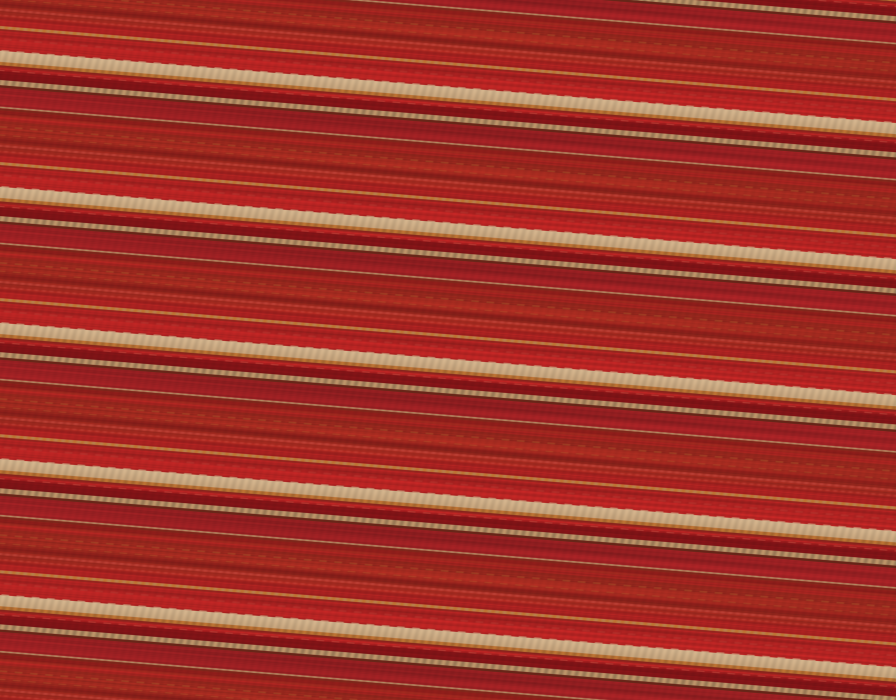
A Shadertoy shader for this pattern:

```glsl
const float TAU = 6.2831853;
const float SLOPE = 0.0807;    // drop of the stripes per unit of width
const float PERIOD = 0.1944;   // height of one repeat

const vec3 RED = vec3(0.69, 0.135, 0.130);
const vec3 CRIMSON = vec3(0.61, 0.125, 0.135);
const vec3 RUST = vec3(0.60, 0.155, 0.115);
const vec3 MAROON = vec3(0.49, 0.075, 0.085);
const vec3 CREAM = vec3(0.81, 0.69, 0.54);
const vec3 TAN = vec3(0.70, 0.55, 0.39);
const vec3 OCHRE = vec3(0.74, 0.45, 0.20);
const vec3 BROWN = vec3(0.38, 0.15, 0.09);
const vec3 ROSE = vec3(0.75, 0.27, 0.23);

vec2 hashGradient(vec2 cell) {
    float h = fract(sin(dot(cell, vec2(127.1, 311.7))) * 43758.55);
    return vec2(cos(h * TAU), sin(h * TAU));
}

// Gradient noise that repeats vertically after a whole number of rows
float gradientNoise(vec2 p, float rows) {
    vec2 i = floor(p);
    vec2 f = p - i;
    vec2 u = f * f * f * (f * (f * 6.0 - 15.0) + 10.0);
    float y0 = mod(i.y, rows);
    float y1 = mod(i.y + 1.0, rows);
    float a = dot(hashGradient(vec2(i.x, y0)), f);
    float b = dot(hashGradient(vec2(i.x + 1.0, y0)), f - vec2(1.0, 0.0));
    float c = dot(hashGradient(vec2(i.x, y1)), f - vec2(0.0, 1.0));
    float d = dot(hashGradient(vec2(i.x + 1.0, y1)), f - 1.0);
    return mix(mix(a, b, u.x), mix(c, d, u.x), u.y);
}

// Signed distance to a stripe centre, wrapped to one repeat
float wrapOffset(float t, float centre) {
    return fract(t - centre + 0.5) - 0.5;
}

float stripe(float t, float centre, float width, float soft) {
    float d = abs(wrapOffset(t, centre));
    return 1.0 - smoothstep(0.5 * width - soft, 0.5 * width + soft, d);
}

float twist(float x, float t, float frequency, float lean) {
    return 0.5 + 0.5 * sin(TAU * (x * frequency + t * lean));
}

// Broad red zones, measured downward from the cream band
vec3 groundColour(float t, float soft) {
    vec3 col = RED;
    col = mix(col, RUST, stripe(t, 0.53, 0.36, 0.04));
    col = mix(col, CRIMSON, stripe(t, 0.28, 0.19, soft));
    col = mix(col, MAROON, stripe(t, 0.14, 0.08, 0.012));
    col = mix(col, MAROON, 0.55 * stripe(t, 0.41, 0.030, 0.010));
    col = mix(col, RED, 0.70 * stripe(t, 0.455, 0.030, 0.010));
    col = mix(col, MAROON, 0.45 * stripe(t, 0.61, 0.030, 0.015));
    col = mix(col, MAROON, 0.30 * stripe(t, 0.72, 0.020, 0.010));
    return col;
}

float streaks(float x, float t) {
    float n = 0.0;
    float rows = 22.0;
    float weight = 0.6;
    for (int k = 0; k < 3; k++) {
        n += weight * gradientNoise(vec2(x * 0.7 + float(k) * 17.0, t * rows), rows);
        rows *= 2.0;
        weight *= 0.75;
    }
    return n;
}

void mainImage(out vec4 fragColor, in vec2 fragCoord) {
    vec2 uv = fragCoord / iResolution.y;
    float t = (1.0 - uv.y - SLOPE * uv.x - 0.081) / PERIOD;
    float soft = 0.75 / (iResolution.y * PERIOD);
    float weave = twist(uv.x, t, 92.0, 5.0);
    float dash = smoothstep(0.25, 0.75, twist(uv.x, t, 46.0, 2.0));

    // Streaked cloth
    vec3 col = groundColour(t, soft);
    col *= 1.0 + 0.28 * streaks(uv.x, t) + 0.04 * (weave - 0.5);

    // Faint coloured threads
    col = mix(col, ROSE, (0.35 + 0.35 * weave) * stripe(t, 0.655, 0.016, soft));
    col = mix(col, ROSE, 0.40 * weave * stripe(t, 0.695, 0.012, soft));
    col = mix(col, OCHRE, 0.28 * dash * stripe(t, 0.515, 0.012, soft));
    col = mix(col, OCHRE, 0.22 * dash * stripe(t, 0.575, 0.010, soft));
    col = mix(col, ROSE, 0.30 * dash * stripe(t, 0.87, 0.014, soft));

    // Thin cream and ochre lines
    col = mix(col, BROWN, 0.45 * stripe(t, 0.385, 0.016, soft));
    col = mix(col, TAN, (0.75 + 0.2 * weave) * stripe(t, 0.372, 0.012, soft));
    col = mix(col, BROWN, 0.40 * stripe(t, 0.800, 0.020, soft));
    col = mix(col, mix(OCHRE, TAN, 0.45 * weave), stripe(t, 0.785, 0.022, soft));

    // Wide cream band with an ochre lower edge
    col = mix(col, mix(RED, BROWN, 0.55), stripe(t, 0.058, 0.038, 0.012));
    col = mix(col, OCHRE * (0.88 + 0.12 * weave), stripe(t, 0.048, 0.030, soft));
    float across = smoothstep(-0.045, 0.045, wrapOffset(t, 0.0));
    vec3 band = mix(CREAM, TAN, 0.45 * across) * (0.95 + 0.08 * weave);
    col = mix(col, band, stripe(t, -0.003, 0.082, soft));
    col = mix(col, CREAM, 0.65 * dash * stripe(t, -0.046, 0.010, soft));
    col = mix(col, ROSE, 0.60 * dash * stripe(t, 0.100, 0.009, soft));

    // Twisted tan cord and its shadow
    col = mix(col, BROWN, 0.9 * stripe(t, 0.210, 0.034, soft));
    vec3 cord = TAN * (0.86 + 0.20 * weave);
    col = mix(col, cord, stripe(t, 0.190, 0.038, soft));

    fragColor = vec4(clamp(col, 0.0, 1.0), 1.0);
}
```
